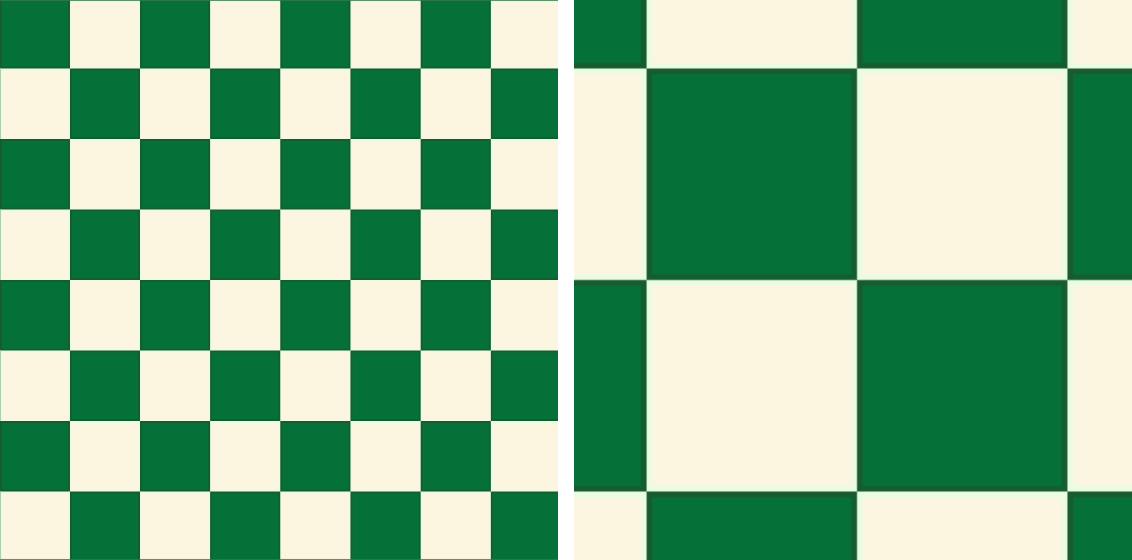
Left: the whole. Right: its middle third, enlarged.
This pattern is drawn by a Shadertoy shader. Its source:

```glsl
// Signed distance to the nearest square edge: positive in cream, negative in green
float checkerDistance(vec2 uv) {
    vec2 grid = (uv - vec2(0.5024, 0.5)) / vec2(0.1257, 0.1259) + 4.0;
    vec2 toEdge = (0.5 - abs(fract(grid) - 0.5)) * 0.1258;
    vec2 cell = floor(grid);
    float parity = mod(cell.x + cell.y, 2.0);
    return min(toEdge.x, toEdge.y) * (1.0 - 2.0 * parity);
}

void mainImage(out vec4 fragColor, in vec2 fragCoord) {
    vec2 uv = fragCoord / iResolution.xy;
    float pixel = 1.0 / iResolution.y;
    float soft = max(0.0007, 0.5 * pixel);
    float d = checkerDistance(uv);

    // Each square carries a thin rim just inside its edge
    float rim = 1.0 - smoothstep(0.0034 - soft, 0.0034 + soft, abs(d));
    vec3 green = mix(vec3(0.02, 0.44, 0.22), vec3(0.09, 0.36, 0.18), rim);
    vec3 cream = mix(vec3(0.99, 0.96, 0.88), vec3(0.92, 0.99, 0.89), rim);
    float creamMask = smoothstep(-soft, soft, d);
    vec3 color = mix(green, cream, creamMask);

    // Hairline frame: mid green along top and bottom, paler on the left
    float frameY = 1.0 - smoothstep(0.002 - soft, 0.002 + soft, min(uv.y, 1.0 - uv.y));
    float frameX = 1.0 - smoothstep(0.002 - soft, 0.002 + soft, uv.x);
    color = mix(color, mix(color, vec3(0.67, 0.82, 0.69), creamMask), frameX);
    color = mix(color, mix(vec3(0.15, 0.47, 0.28), vec3(0.36, 0.58, 0.43), creamMask), frameY);

    fragColor = vec4(color, 1.0);
}
```
